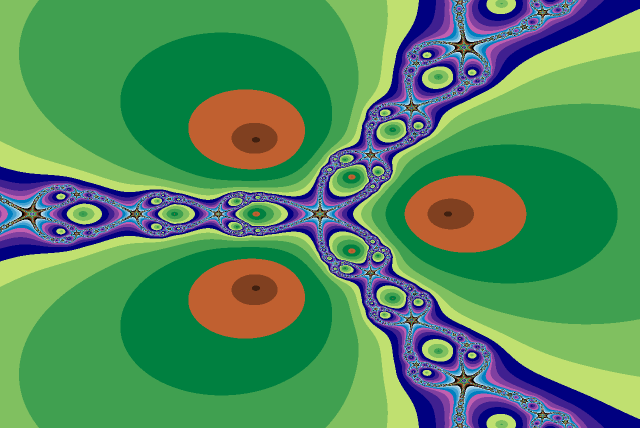
A WebGL 1 fragment shader for this background:

```glsl
precision highp float;

uniform vec2 u_resolution;

vec2 complexSquare(vec2 z) {
  return vec2(z.x * z.x - z.y * z.y, 2.0 * z.x * z.y);
}

// Newton steps for z^3 = 1 until the step becomes tiny
float stepsToRoot(vec2 z) {
  float steps = 0.0;
  for (int i = 0; i < 48; i++) {
    float norm = max(dot(z, z), 1e-8);
    vec2 inverseSquare = complexSquare(z) * vec2(1.0, -1.0) / (norm * norm);
    vec2 newtonStep = (z - inverseSquare) / 3.0;
    if (length(newtonStep) < 0.001) break;
    z -= newtonStep;
    steps += 1.0;
  }
  return steps;
}

// Each channel is a sawtooth with its own period
vec3 bandColor(float steps) {
  return mod(vec3(steps), vec3(4.0, 8.0, 16.0)) * vec3(64.0, 32.0, 16.0) / 255.0;
}

void main() {
  // Average 2 x 2 samples per pixel for smooth edges
  vec3 color = vec3(0.0);
  for (int row = 0; row < 2; row++) {
    for (int column = 0; column < 2; column++) {
      vec2 offset = vec2(float(column), float(row)) * 0.5 - 0.25;
      vec2 uv = (gl_FragCoord.xy + offset) / u_resolution;
      color += bandColor(stepsToRoot((uv - 0.5) * 5.0));
    }
  }
  gl_FragColor = vec4(color / 4.0, 1.0);
}
```
